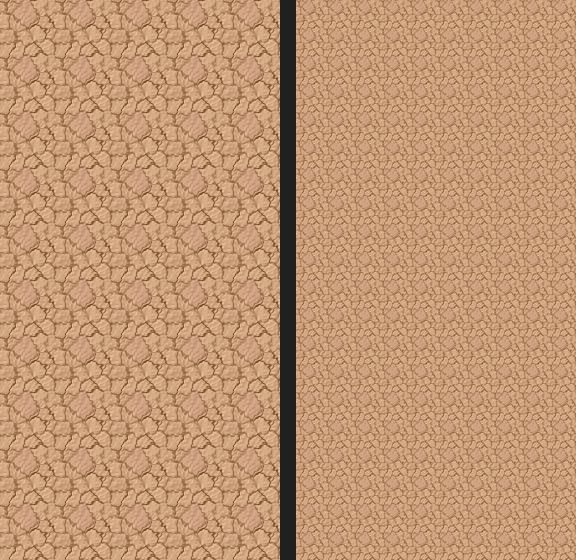
Left, the tile; right, the same tile 2 across and 2 down.
A Shadertoy shader for this texture:

```glsl
// Sun-baked clay cracked into rounded plates: one square tile laid 5 across and 10 down.

const vec2 REPEATS = vec2(5.0, 10.0);
const float CELLS = 4.0; // plates along one side of a tile

// Integer hash: three values in 0..1.
vec3 hash3(vec2 p, float seed) {
    uvec3 v = uvec3(vec3(p, seed)) * 1664525u + 12345701u;
    v.x += v.y * v.z; v.y += v.z * v.x; v.z += v.x * v.y;
    v ^= v >> 16u;
    v.x += v.y * v.z; v.y += v.z * v.x; v.z += v.x * v.y;
    return vec3(v >> 16u) / 65535.0;
}

// Smooth noise in -0.5..0.5 that wraps after n steps per tile.
vec3 noise3(vec2 uv, float n, float seed) {
    vec2 p = uv * n, i = floor(p), f = p - i;
    f = f * f * (3.0 - 2.0 * f);
    vec3 low = mix(hash3(mod(i, n), seed), hash3(mod(i + vec2(1, 0), n), seed), f.x);
    vec3 high = mix(hash3(mod(i + vec2(0, 1), n), seed), hash3(mod(i + 1.0, n), seed), f.x);
    return mix(low, high, f.y) - 0.5;
}

// Plate centre (xy) and weight (z) in staggered rows; one broad plate dominates the tile.
vec3 plateSite(vec2 cell) {
    vec2 id = mod(cell, CELLS);
    vec3 h = hash3(id, 3.0);
    vec3 site = vec3(0.5 + (h.xy - 0.5) * 0.68, h.z * 0.35);
    site.x += 0.5 * mod(id.y, 2.0) - 0.25;
    if (id == vec2(1.0, 3.0)) site = vec3(0.9, 0.05, 0.8);
    return site + vec3(cell, 0.0);
}

// Weighted Voronoi plates: x = rounded dip at the rim, y = crack, zw = plate id.
vec4 plates(vec2 uv, float pixel) {
    vec2 p = uv * CELLS + noise3(uv, 8.0, 11.0).xy * 0.34 + noise3(uv, 23.0, 12.0).xy * 0.2;
    vec2 home = floor(p), ownCell = home, ownOffset = vec2(0.0);
    float ownPower = 1e5;
    for (int j = -2; j <= 2; j++)
    for (int i = -2; i <= 2; i++) {
        vec2 cell = home + vec2(i, j);
        vec3 site = plateSite(cell);
        vec2 offset = site.xy - p;
        float power = dot(offset, offset) - site.z;
        if (power < ownPower) { ownPower = power; ownCell = cell; ownOffset = offset; }
    }
    // Each shared border has its own depth.
    float dip = 0.0, crack = 0.0;
    for (int j = -2; j <= 2; j++)
    for (int i = -2; i <= 2; i++) {
        if (i == 0 && j == 0) continue;
        vec2 cell = ownCell + vec2(i, j);
        vec3 site = plateSite(cell);
        vec2 offset = site.xy - p;
        float power = dot(offset, offset) - site.z;
        float edge = 0.5 * (power - ownPower) / max(length(offset - ownOffset), 0.05);
        float depth = mix(0.35, 1.0, hash3(mod(cell, CELLS) + mod(ownCell, CELLS), 7.0).x);
        dip = max(dip, depth * (1.0 - smoothstep(0.0, 0.22, edge)));
        crack = max(crack, depth * (1.0 - smoothstep(0.0, 0.04 + pixel, edge)));
    }
    return vec4(dip, crack, mod(ownCell, CELLS));
}

// Fine grain and shallow lumps on the plates.
float grain(vec2 uv) {
    return noise3(uv, 27.0, 21.0).x * 0.46 + noise3(uv, 13.0, 22.0).x * 0.34
         + noise3(uv, 6.0, 23.0).x * 0.2;
}

void mainImage(out vec4 fragColor, in vec2 fragCoord) {
    vec2 uv = fragCoord / iResolution.xy * REPEATS;
    float pixel = CELLS * REPEATS.x / iResolution.x;

    // Relief lit from the upper left.
    vec2 toLight = vec2(-0.013, 0.013);
    vec4 plate = plates(uv, pixel);
    float dipToLight = plates(uv + toLight, pixel).x;
    float relief = (dipToLight - plate.x) * 0.3 + grain(uv) - grain(uv + toLight);

    // Shade runs from 0 in the cracks to 1 on lit clay.
    vec3 wear = hash3(plate.zw, 31.0);
    float shade = 0.885 + relief * 0.85 - plate.y * 0.72 - plate.x * 0.06;
    shade += (wear.x - 0.5) * 0.05 + noise3(uv, 5.0, 32.0).y * 0.06;
    vec3 color = mix(vec3(0.47, 0.28, 0.14), vec3(0.87, 0.71, 0.56), clamp(shade, -0.05, 1.12));

    // Rosy bloom on the broad plate and a faint one on some others.
    float rosy = plate.zw == vec2(1.0, 3.0) ? 1.0 : 0.4 * step(0.75, wear.y);
    rosy *= (1.0 - plate.x) * (0.7 + noise3(uv, 8.0, 33.0).z);
    color += vec3(-0.015, -0.035, -0.005) * rosy;

    fragColor = vec4(color, 1.0);
}
```
